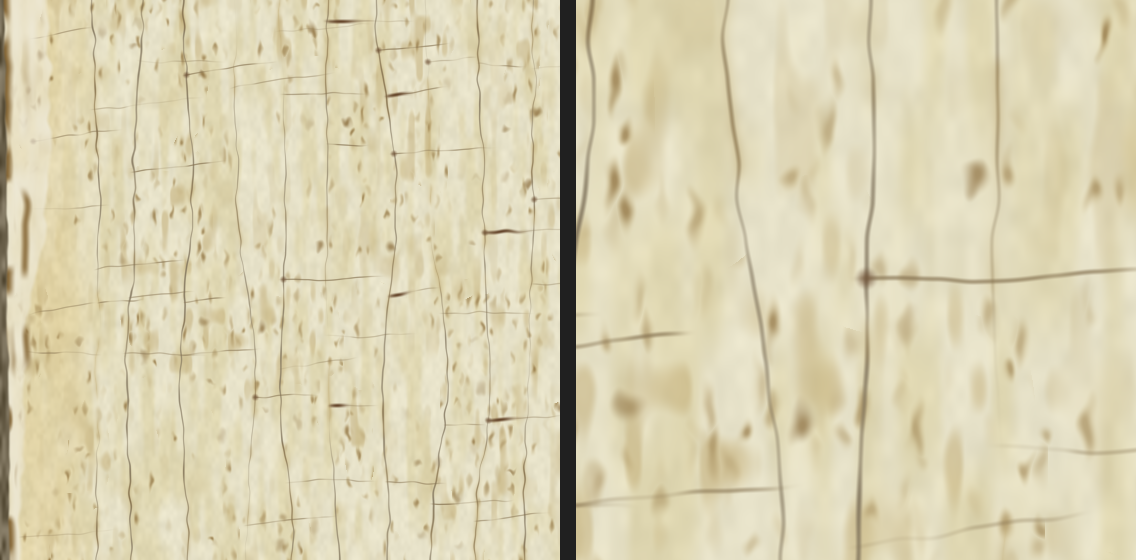
Left, the full canvas; right, a detail of the centre.
Write a Shadertoy shader that draws this texture.

```glsl
// Weathered cream paint on wood: upright grain, brown flecks, fine cracks and a worn left edge.

const vec3 CREAM = vec3(.907, .888, .79);
const vec3 IVORY = vec3(.875, .843, .695);
const vec3 YELLOW = vec3(.885, .815, .61);
const vec3 CHALK = vec3(.93, .91, .835);
const vec3 TAN = vec3(.755, .67, .455);
const vec3 BROWN = vec3(.53, .41, .22);
const vec3 GREY = vec3(.49, .44, .35);
const vec3 GASH = vec3(.4, .275, .17);
const vec3 WOOD = vec3(.4, .36, .275);
const int CRACKS = 10;
const float ROWS = 8.;

float hash(vec2 p) {
    vec3 q = fract(vec3(p.xyx) * .1031);
    q += dot(q, q.yzx + 33.33);
    return fract((q.x + q.y) * q.z);
}

float noise(vec2 p) {
    vec2 c = floor(p), f = fract(p);
    f = f * f * (3. - 2. * f);
    float low = mix(hash(c), hash(c + vec2(1, 0)), f.x);
    float high = mix(hash(c + vec2(0, 1)), hash(c + vec2(1, 1)), f.x);
    return mix(low, high, f.y);
}

float noise1(float t, float seed) { return noise(vec2(t, seed)); }

// One below a, zero above b
float fade(float a, float b, float x) { return 1. - smoothstep(a, b, x); }

// Soft line coverage from a distance and a half width
float stroke(float dist, float width) { return fade(0., width + .0016, dist); }

// Sideways kinks of a line
float wander(float t, float seed) {
    return .6 * noise1(t * 14., seed) + .4 * noise1(t * 42., seed + 9.) - .5;
}

// Horizontal position of a vertical crack at height y
float crackX(float id, float y) {
    float bend = .046 * noise1(y * 3., id * 7.3 + 2.) + .03 * hash(vec2(id, 9));
    return .112 + .09 * id + bend + .013 * wander(y, id * 5.1 + 40.);
}

// Opacity of scattered upright blots with ragged outlines
float blots(vec2 uv, vec2 grid, float density, vec2 size, float seed) {
    vec2 ragged = vec2(noise(uv * vec2(95, 70) + seed), noise(uv * vec2(120, 60) + seed + 31.));
    vec2 p = uv + vec2(.007, .012) * (ragged - .5);
    float opacity = 0.;
    for (int j = -1; j <= 1; j++)
    for (int i = -1; i <= 1; i++) {
        vec2 cell = floor(p * grid) + vec2(i, j), key = cell + seed;
        vec2 jitter = vec2(hash(key), hash(key + 17.));
        vec2 d = (p - (cell + jitter) / grid) / size;
        d.y /= mix(.5, 1.3, hash(key + 71.));
        float tone = mix(.12, .8, pow(hash(key + 93.), 1.6));
        opacity = max(opacity, step(hash(key + 53.), density) * tone * fade(.1, 1.3, length(d)));
    }
    return opacity;
}

// Cream ground with streaky grain and fine mottling
vec3 ground(vec2 uv) {
    float grain = .55 * noise(uv * vec2(75, 14)) + .45 * noise(uv * vec2(34, 6) + 20.);
    vec3 col = mix(CREAM, IVORY, smoothstep(.3, .75, grain + .14 * (.45 - uv.x)));
    col = mix(col, YELLOW, fade(.09, .21, uv.x) * (.25 + .5 * noise(uv * vec2(28, 9) + 8.)));
    return col + .032 * (noise(uv * vec2(160, 95)) + noise(uv * vec2(80, 50) + 5.) - 1.);
}

vec3 addFlecks(vec3 col, vec2 uv) {
    float patches = smoothstep(.3, .75, noise(uv * vec2(17, 5) + 60.));
    float haze = smoothstep(.6, .9, noise(uv * vec2(68, 23) + 90.));
    col = mix(col, TAN, haze * mix(.15, .5, patches));
    float streak = blots(uv, vec2(64, 32), mix(.12, .55, patches), vec2(.0052, .0135), 3.);
    col = mix(col, mix(TAN, BROWN, streak), streak);
    return mix(col, BROWN, blots(uv, vec2(16, 14), .24, vec2(.0085, .011), 140.));
}

// Long cracks that fade and gather stains
vec3 addLongCracks(vec3 col, vec2 uv) {
    for (int i = 0; i < CRACKS; i++) {
        float id = float(i), dist = abs(uv.x - crackX(id, uv.y));
        float wear = noise1(uv.y * 3., id * 3.7 + 11.);
        float grit = noise1(uv.y * 38., id * 6.1 + 70.);
        float stain = exp(-dist * 300.) * smoothstep(.45, .9, noise1(uv.y * 26., id * 9.));
        col = mix(col, TAN, .6 * stain);
        float ink = smoothstep(.12, .6, wear) * mix(.4, .9, grit);
        col = mix(col, mix(GREY, BROWN, .5 * stain), ink * stroke(dist, .0015 * wear * (.5 + grit)));
    }
    return col;
}

// Faint cross cracks that start at a long crack; a rare one opens into a gash
vec3 addCrossCracks(vec3 col, vec2 uv) {
    for (int j = -1; j <= 1; j++)
    for (int i = -1; i < CRACKS; i++) {
        float row = floor(uv.y * ROWS) + float(j);
        vec2 key = vec2(float(i) + 5., row + 20.);
        if (hash(key) > .48) continue;
        float y = (row + hash(key + 31.)) / ROWS;
        vec2 d = uv - vec2(crackX(float(i), y), y);
        d.y -= .009 * wander(uv.x, key.x + key.y * 13.);
        float along = d.x / mix(.07, .2, hash(key + 47.));
        float dist = abs(d.y - d.x * mix(-.04, .18, hash(key + 59.)));
        float ends = smoothstep(-.06, .04, along) * fade(.7, 1., along);
        float breaks = smoothstep(.1, .6, noise1(uv.x * 34., key.x * 7. + key.y));
        float ink = mix(.2, .75, hash(key + 67.)) * mix(.3, 1., breaks);
        col = mix(col, mix(GREY, BROWN, .4), ends * ink * stroke(dist, .0008));
        float gash = step(.95, hash(key + 83.)) * exp(-pow(along * 6. - .9, 2.));
        col = mix(col, GASH, ends * gash * stroke(dist, .004));
        col = mix(col, GASH, .6 * step(.65, hash(key + 97.)) * fade(.001, .008, length(d)));
    }
    return col;
}

// Chalky strip, broken brown runs and bare wood on the left
vec3 addWornEdge(vec3 col, vec2 uv) {
    float ragged = wander(uv.y, 4.);
    float strip = mix(.04, .088, smoothstep(.25, .75, uv.y)) + .022 * ragged;
    float chalk = mix(.45, .95, noise(uv * vec2(70, 18) + 3.));
    col = mix(col, CHALK, chalk * fade(strip - .005, strip + .004, uv.x));
    float run = fade(0., .011, abs(uv.x - .048 - .022 * wander(uv.y * .6, 19.)));
    run *= smoothstep(.35, .75, noise1(uv.y * 13., 27.)) * smoothstep(.2, .4, uv.y);
    col = mix(col, BROWN, .85 * run);
    float edge = mix(.019, .009, uv.y) + .007 * ragged;
    float rust = smoothstep(.35, .75, noise(uv * vec2(60, 20) + 7.));
    col = mix(col, BROWN, rust * fade(edge, edge + .016, uv.x));
    vec3 wood = WOOD + .25 * (noise(uv * vec2(140, 38)) - .4);
    return mix(col, wood, fade(edge - .004, edge + .002, uv.x));
}

void mainImage(out vec4 fragColor, in vec2 fragCoord) {
    vec2 uv = fragCoord / iResolution.xy;
    vec3 col = addLongCracks(addFlecks(ground(uv), uv), uv);
    fragColor = vec4(addWornEdge(addCrossCracks(col, uv), uv), 1);
}
```
